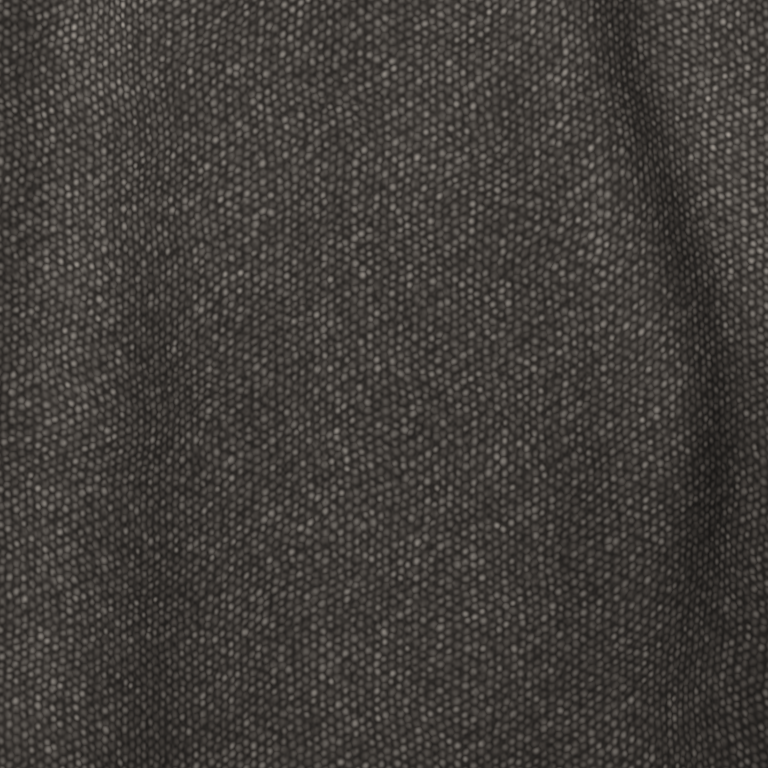
Reproduce this texture procedurally as a WebGL 2 fragment shader.

```glsl
#version 300 es
precision highp float;

uniform vec2 u_resolution;
out vec4 outColor;

#define COLUMNS 98.0
#define ROWS 84.0
#define JITTER 0.28
#define SLANT 0.35
#define GAP_LEVEL 0.185
#define GRAIN_LEVEL 0.205
#define FIBRE_LEVEL 0.075
#define FOLD_DEPTH 1.0
#define WARP 0.010
#define SHADOW_TINT vec3(1.0, 0.93, 0.87)
#define LIGHT_TINT vec3(1.0, 0.955, 0.905)

float hash(vec2 p) {
    return fract(sin(dot(p, vec2(127.1, 311.7))) * 43758.545);
}

float valueNoise(vec2 p) {
    vec2 cell = floor(p);
    vec2 f = fract(p);
    f = f * f * (3.0 - 2.0 * f);
    float low = mix(hash(cell), hash(cell + vec2(1.0, 0.0)), f.x);
    float high = mix(hash(cell + vec2(0.0, 1.0)), hash(cell + 1.0), f.x);
    return mix(low, high, f.y);
}

float band(float offset, float width) {
    float t = offset / width;
    return exp(-t * t);
}

// Centre lines of the two main creases
float leftCrease(float y) {
    return 0.185 + 0.03 * sin(3.0 * y + 0.4) - 0.02 * y;
}

float rightCrease(float y) {
    return 0.93 - 0.13 * smoothstep(0.45, 1.05, y) - 0.04 * smoothstep(0.45, 0.0, y * 0.999) * step(y, 0.45);
}

// Broad light and shade of the draped cloth
float drapeShade(vec2 p) {
    float left = p.x - leftCrease(p.y);
    float right = p.x - rightCrease(p.y);
    float lowLeft = 1.0 - smoothstep(0.55, 0.9, p.y);
    float shade = 0.08 * smoothstep(0.25, 0.95, p.y);
    shade -= 0.17 * band(left, 0.055) * lowLeft;
    shade += 0.13 * band(p.x - mix(0.02, 0.13, p.y), 0.06);
    shade -= 0.12 * band(p.x - 0.03, 0.04) * smoothstep(0.5, 0.8, p.y);
    shade -= 0.30 * band(right, 0.035) * smoothstep(0.05, 0.45, p.y);
    shade += 0.08 * band(right + 0.09, 0.05);
    shade += 0.13 * band(right - 0.10, 0.05) * smoothstep(0.3, 0.7, p.y);
    shade -= 0.17 * smoothstep(0.55, 0.9, p.x) * (1.0 - smoothstep(0.1, 0.65, p.y));
    shade += 0.09 * band(length(p - vec2(0.40, 0.75)), 0.28);
    shade += 0.12 * (valueNoise(p * vec2(9.0, 6.0)) - 0.5);
    return 1.0 + FOLD_DEPTH * shade;
}

// Threads bend along the creases and wander slightly
vec2 bendThreads(vec2 p) {
    float left = p.x - leftCrease(p.y);
    float right = p.x - rightCrease(p.y);
    vec2 wander = vec2(valueNoise(p * 11.0), valueNoise(p * 11.0 + 37.0)) - 0.5;
    vec2 q = p + WARP * wander;
    q.x += 0.018 * tanh(left / 0.06) + 0.016 * tanh(right / 0.04);
    q.y += 0.025 * band(left, 0.14) - 0.03 * band(right, 0.12);
    return q;
}

// Staggered oval yarn crossings, brightest where they overlap
float weave(vec2 q) {
    float brightest = 0.0;
    vec2 grid = q * vec2(COLUMNS, ROWS);
    for (int i = -1; i <= 1; i++) {
        float column = floor(grid.x) + float(i);
        float y = grid.y + 0.5 * mod(column, 2.0);
        for (int j = -1; j <= 1; j++) {
            vec2 id = vec2(column, floor(y) + float(j));
            vec2 shift = vec2(hash(id), hash(id + 19.3)) - 0.5;
            vec2 d = vec2(grid.x, y) - id - 0.5 - JITTER * shift;
            d.x -= SLANT * d.y * (hash(id + 53.7) - 0.3);
            float size = mix(0.85, 1.15, hash(id + 71.1));
            float profile = 1.0 - smoothstep(0.1, 1.0, length(d / (vec2(0.62, 0.56) * size)));
            float tone = hash(id + 91.9);
            brightest = max(brightest, profile * (0.55 + 0.5 * tone + 0.35 * pow(tone, 6.0)));
        }
    }
    return brightest;
}

void main() {
    vec2 p = gl_FragCoord.xy / u_resolution;
    vec2 q = bendThreads(p);

    // Yarn, fine fibres and drape
    float fibres = valueNoise(q * vec2(260.0, 200.0)) - 0.5;
    float patches = valueNoise(q * 34.0) - 0.5;
    float level = GAP_LEVEL + GRAIN_LEVEL * weave(q) * (1.0 + 0.3 * patches);
    level = (level + FIBRE_LEVEL * fibres) * drapeShade(p);

    vec3 tint = mix(SHADOW_TINT, LIGHT_TINT, smoothstep(0.18, 0.42, level));
    outColor = vec4(clamp(level * tint, 0.0, 1.0), 1.0);
}
```
